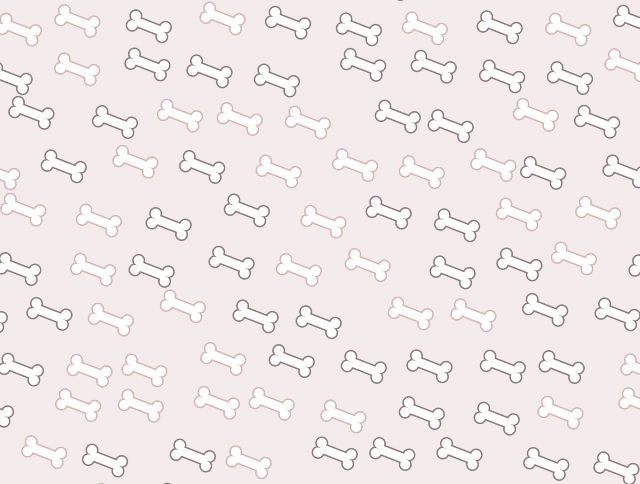
Give the GLSL for this pattern, as a Shadertoy shader.

```glsl
// Scattered tilted white bones with dark or rosy outlines on a pale pink ground.

const vec3 GROUND = vec3(0.957, 0.925, 0.927);
const vec3 BONE_FILL = vec3(1.0);
const vec3 DARK_LINE = vec3(0.55, 0.48, 0.48);
const vec3 ROSE_LINE = vec3(0.83, 0.71, 0.71);

// All lengths are fractions of the canvas height.
const vec2 CELL = vec2(0.145, 0.1);
const vec2 JITTER = vec2(0.025, 0.018);
const vec2 KNOB_CENTER = vec2(0.0328, 0.0105);
const float KNOB_RADIUS = 0.0118;
const float SHAFT_HALF_WIDTH = 0.0104;
const float LINE_WIDTH = 0.0031;
const float TILT = -0.37;
const float DARK_SHARE = 0.54;

vec3 hash3(vec2 p) {
    vec3 q = fract(p.xyx * vec3(0.1031, 0.1030, 0.0973) + 0.37);
    q += dot(q, q.yxz + 33.33);
    return fract((q.xxy + q.yzz) * q.zyx);
}

vec2 rotate(vec2 p, float angle) {
    float c = cos(angle), s = sin(angle);
    return vec2(c * p.x + s * p.y, c * p.y - s * p.x);
}

float smoothUnion(float a, float b, float k) {
    float h = max(k - abs(a - b), 0.0) / k;
    return min(a, b) - 0.25 * h * h * k;
}

float boxDistance(vec2 p, vec2 halfSize) {
    vec2 d = abs(p) - halfSize;
    return length(max(d, 0.0)) + min(max(d.x, d.y), 0.0);
}

// A straight shaft joined to four round knobs, folded by symmetry.
float boneDistance(vec2 p) {
    p = abs(p);
    float knob = length(p - KNOB_CENTER) - KNOB_RADIUS;
    float shaft = boxDistance(p, vec2(KNOB_CENTER.x, SHAFT_HALF_WIDTH));
    return smoothUnion(knob, shaft, 0.002);
}

vec3 paintBone(vec3 under, float dist, vec3 lineColor, float pixel) {
    float aa = 0.6 * pixel;
    float fill = 1.0 - smoothstep(-aa, aa, dist);
    float line = 1.0 - smoothstep(-aa, aa, abs(dist) - 0.5 * LINE_WIDTH);
    return mix(mix(under, BONE_FILL, fill), lineColor, line);
}

void mainImage(out vec4 fragColor, in vec2 fragCoord) {
    float pixel = 1.0 / iResolution.y;
    vec2 p = fragCoord * pixel;
    vec3 color = GROUND;

    // Rows slide sideways at random; each cell holds one displaced bone.
    float row = floor(p.y / CELL.y);
    for (int j = -1; j <= 1; j++) {
        float r = row + float(j);
        float slide = hash3(vec2(r + 20.0, 71.0)).x;
        float column = floor(p.x / CELL.x - slide);
        for (int i = -1; i <= 1; i++) {
            vec2 id = vec2(column + float(i), r);
            vec3 rnd = hash3(id + 9.0);
            vec2 center = (id + 0.5 + vec2(slide, 0.0)) * CELL;
            center += (2.0 * rnd.xy - 1.0) * JITTER;
            float dist = boneDistance(rotate(p - center, TILT));
            vec3 lineColor = rnd.z < DARK_SHARE ? DARK_LINE : ROSE_LINE;
            color = paintBone(color, dist, lineColor, pixel);
        }
    }
    fragColor = vec4(color, 1.0);
}
```
